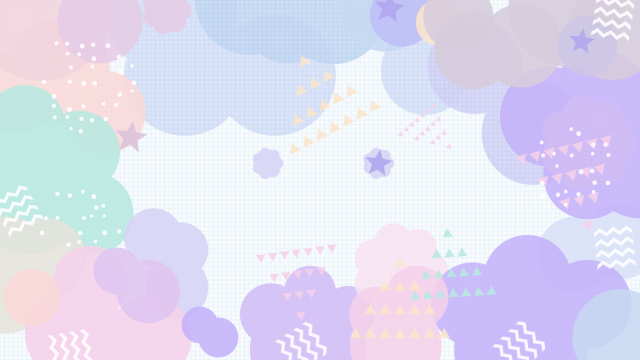
This background is drawn by a Shadertoy shader. Its source:

```glsl
// Pastel scalloped clouds framing a pale grid, with stars, triangles, dots and zigzags.

const vec3 PAPER = vec3(.98,.985,.99), WHITE = vec3(1);
const vec3 SKY = vec3(.85,.88,.97), BLUE = vec3(.78,.85,.95);
const vec3 IRIS = vec3(.75,.75,.97), LAVENDER = vec3(.84,.83,.96);
const vec3 VIOLET = vec3(.77,.7,.98), LILAC = vec3(.82,.74,.96);
const vec3 SAND = vec3(.84,.8,.86), PEACH = vec3(.98,.85,.85);
const vec3 PINK = vec3(.96,.82,.92), BLUSH = vec3(.97,.89,.95);
const vec3 MINT = vec3(.72,.91,.88), CREAM = vec3(.98,.9,.8);
const vec3 OLIVE = vec3(.9,.89,.86), MAUVE = vec3(.9,.8,.9);
const vec3 INDIGO = vec3(.69,.65,.94);

// Blends an ink over the base inside a signed distance.
void paint(inout vec3 base, vec3 ink, float d) {
  float w = 300. / iResolution.y;
  base = mix(base, ink, .88 * (1. - smoothstep(-w, w, d)));
}

// A circle is (centre, radius); a cloud is a union of circles.
float disc(vec2 p, vec3 c) { return length(p - c.xy) - c.z; }
float cloud(vec2 p, mat2x3 c) { return min(disc(p, c[0]), disc(p, c[1])); }
float cloud(vec2 p, mat3 c) { return min(cloud(p, mat2x3(c[0], c[1])), disc(p, c[2])); }
float cloud(vec2 p, mat4x3 c) { return min(cloud(p, mat3(c)), disc(p, c[3])); }

float flower(vec2 p, vec3 c) {
  vec2 q = p - c.xy;
  return length(q) - c.z * (.85 + .15 * abs(cos(3.5 * atan(q.y, q.x))));
}

float star(vec2 p, vec3 c) {
  vec2 q = p - c.xy, tip = vec2(c.z, 0);
  float sector = .6283;
  float a = abs(mod(atan(q.x, -q.y) + .5, 2. * sector) - sector);
  vec2 edge = .45 * c.z * vec2(cos(sector), sin(sector)) - tip;
  return dot(length(q) * vec2(cos(a), sin(a)) - tip, normalize(vec2(edge.y, -edge.x)));
}

// Rows of 1, 3, 5, 7 triangles; columns of t: apex, row step, step along a row.
float pyramid(vec2 p, mat3x2 t) {
  vec2 dir = -normalize(t[1] + t[2]);
  float r = .46 * length(t[2]), d = 1e3;
  for (int j = 0; j < 4; j++)
    for (int i = 0; i <= 2 * j; i++) {
      vec2 q = p - t * vec3(1, j, i);
      float front = dot(q, dir), side = abs(dot(q, vec2(-dir.y, dir.x)));
      d = min(d, max(-front, .866 * side + .5 * front) - .5 * r);
    }
  return d;
}

// Four parallel zigzag strokes; c is (centre, angle).
float zigzags(vec2 p, vec3 c) {
  float s = sin(c.z), k = cos(c.z);
  vec2 q = (p - c.xy) * mat2(k, -s, s, k);
  q = vec2(dot(p - c.xy, vec2(k, s)), dot(p - c.xy, vec2(-s, k)));
  q.y += 12. * abs(fract(q.x / 16.) - .5);
  float lane = clamp(floor(q.y / 13.), -2., 1.) + .5;
  return max(.7 * abs(q.y - 13. * lane) - 1.7, abs(q.x) - 23.);
}

// Jittered cellular dots kept inside an ellipse (centre, radii).
float dots(vec2 p, vec4 area) {
  vec2 id = floor(p / 15.);
  vec2 h = fract(sin(id * mat2(127.1, 311.7, 269.5, 183.3)) * 43758.5);
  vec2 c = (id + .25 + .5 * h) * 15.;
  float drop = step(1., length((c - area.xy) / area.zw)) + step(.55, fract(h.x * 7. + h.y));
  return length(p - c) - 2. - h.y + 99. * drop;
}

void mainImage(out vec4 fragColor, in vec2 fragCoord) {
  // Design space: 432 units tall, measured down from the top
  vec2 p = vec2(fragCoord.x, iResolution.y - fragCoord.y) * 432. / iResolution.y;
  vec3 c = PAPER;

  // Upper clouds and grid
  paint(c, SKY, cloud(p, mat4x3(222,90,73, 330,90,73, 205,10,80, 510,85,53)));
  paint(c, BLUE, cloud(p, mat3(300,0,66, 345,22,54, 400,14,63)));
  paint(c, LAVENDER, cloud(p, mat2x3(570,80,57, 640,160,62)));
  vec2 cell = abs(fract(p / 5.333) - .5);
  c *= 1. - vec3(.07,.03,.01) * smoothstep(.25, .5, max(cell.x, cell.y));
  paint(c, BLUE, disc(p, vec3(462,8,54)));
  paint(c, IRIS, disc(p, vec3(482,18,38)));
  paint(c, MAUVE, flower(p, vec3(200,12,30)));

  // Right side
  paint(c, SKY, cloud(p, mat2x3(690,305,45, 745,290,45)));
  paint(c, VIOLET, cloud(p, mat4x3(660,140,60, 705,210,53, 768,200,62, 720,120,60)));
  paint(c, LILAC, flower(p, vec3(705,172,58)));
  paint(c, CREAM, disc(p, vec3(527,27,28)));
  paint(c, SAND, cloud(p, mat3(568,60,47, 625,55,50, 735,40,56)));
  paint(c, SAND, cloud(p, mat2x3(550,20,42, 680,10,70)));
  paint(c, mix(SAND, IRIS, .4), disc(p, vec3(705,55,36)));

  // Left side
  paint(c, PEACH, cloud(p, mat3(125,135,50, 70,85,62, 20,110,50)));
  paint(c, mix(PEACH, MAUVE, .4), disc(p, vec3(50,15,82)));
  paint(c, MAUVE, disc(p, vec3(120,25,51)));
  paint(c, MINT, cloud(p, mat4x3(30,150,48, 95,182,49, 110,256,50, 35,235,70)));
  paint(c, LAVENDER, cloud(p, mat3(184,285,35, 217,300,33, 212,345,38)));
  paint(c, OLIVE, cloud(p, mat2x3(55,310,48, 5,330,70)));
  paint(c, PINK, cloud(p, mat3(108,340,45, 180,405,50, 90,400,60)));
  paint(c, PEACH, disc(p, vec3(38,357,34)));
  paint(c, mix(PINK, LILAC, .6), cloud(p, mat2x3(140,325,28, 178,350,38)));

  // Bottom
  paint(c, VIOLET, cloud(p, mat2x3(240,390,22, 262,405,24)));
  paint(c, LILAC, cloud(p, mat4x3(372,350,31, 325,377,37, 418,375,32, 370,420,70)));
  paint(c, BLUSH, flower(p, vec3(480,325,58)));
  paint(c, VIOLET, cloud(p, mat4x3(633,335,53, 567,365,50, 705,365,53, 625,420,80)));
  paint(c, PINK, cloud(p, mat3(500,357,38, 452,377,33, 475,415,55)));
  paint(c, BLUE, disc(p, vec3(745,405,58)));

  // Triangles
  paint(c, CREAM, pyramid(p, mat3x2(365,74, 28,18, -16,8.5)));
  paint(c, CREAM, pyramid(p, mat3x2(480,316, -17.7,28.5, 17.7,0)));
  paint(c, MINT, pyramid(p, mat3x2(537,281, -13,25, 15.3,-1)));
  paint(c, PINK, pyramid(p, mat3x2(361,378, -16,-23, 14.2,-2)));
  paint(c, PINK, pyramid(p, mat3x2(539,176, -6.3,-16.3, -6.5,5.7)));
  paint(c, PINK, pyramid(p, mat3x2(705,270, 7.7,-34, -17,3.7)));

  // Flowers and stars
  paint(c, LAVENDER, min(flower(p, vec3(321,196,19)), flower(p, vec3(454,196,19))));
  paint(c, INDIGO, min(star(p, vec3(454,196,17)), star(p, vec3(467,10,19))));
  paint(c, INDIGO, star(p, vec3(698,50,16)));
  paint(c, MAUVE * .95, star(p, vec3(157,165,20)));

  // Dots and zigzags
  float marks = min(dots(p, vec4(105,100,65,60)), dots(p, vec4(95,265,60,40)));
  marks = min(marks, dots(p, vec4(685,200,50,50)));
  marks = min(marks, min(zigzags(p, vec3(735,25,.15)), zigzags(p, vec3(22,255,-.5))));
  marks = min(marks, min(zigzags(p, vec3(738,300,-.1)), zigzags(p, vec3(82,422,1.4))));
  marks = min(marks, min(zigzags(p, vec3(360,418,1)), zigzags(p, vec3(622,418,.8))));
  paint(c, WHITE, marks);
  fragColor = vec4(c, 1);
}
```
